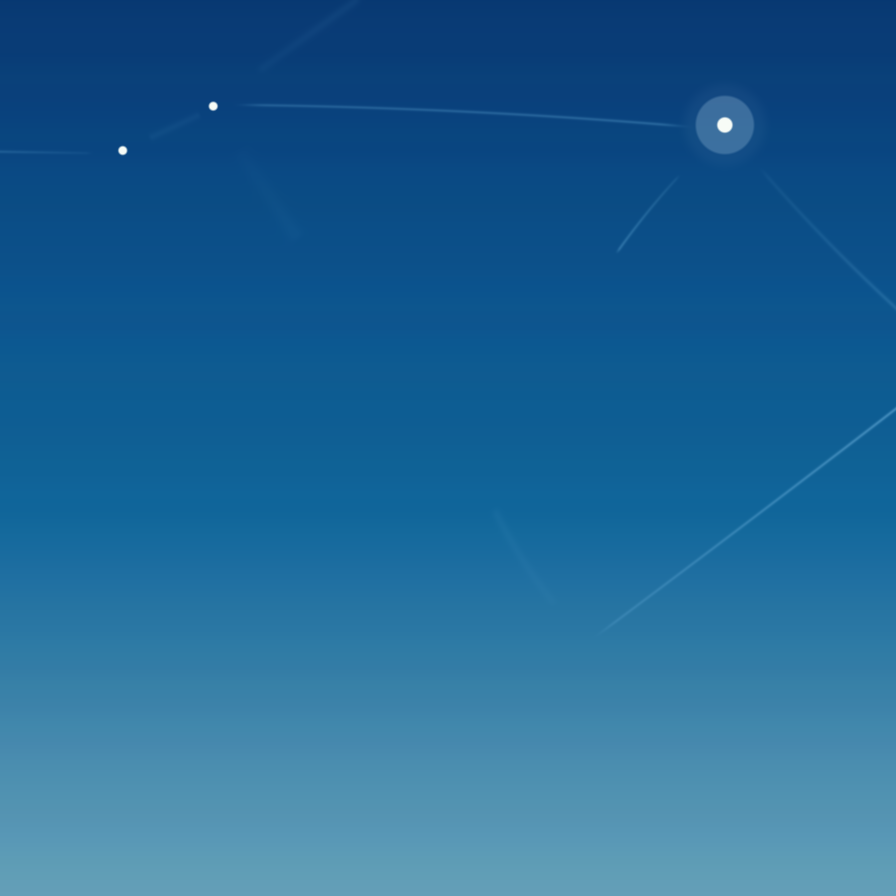
Write a WebGL 1 fragment shader that draws this background.

```glsl
precision highp float;
// Twilight sky: a vertical gradient from deep blue to pale teal with soft bands,
// three round stars (the largest ringed by a halo) and thin fading light trails.
// Trails are bent segments whose brightness varies from one end to the other.

uniform vec2 u_resolution;

const vec3 TRAIL_COLOR = vec3(0.36, 0.64, 0.82);
const vec3 HALO_COLOR = vec3(0.50, 0.66, 0.79);
const vec3 STAR_COLOR = vec3(0.97, 0.99, 0.97);

float hash(float n) {
  return fract(sin(n * 12.9898) * 43758.5453);
}

float noise(float x) {
  float cell = floor(x);
  return mix(hash(cell), hash(cell + 1.0), smoothstep(0.0, 1.0, x - cell));
}

// Blends towards a colour over the height range from low to high.
vec3 rampTo(vec3 base, vec3 color, float low, float high, float y) {
  return mix(base, color, clamp((y - low) / (high - low), 0.0, 1.0));
}

vec3 skyColor(float y) {
  vec3 c = vec3(0.40, 0.625, 0.725);
  c = rampTo(c, vec3(0.355, 0.60, 0.71), 0.00, 0.06, y);
  c = rampTo(c, vec3(0.25, 0.52, 0.67), 0.06, 0.20, y);
  c = rampTo(c, vec3(0.13, 0.45, 0.635), 0.20, 0.34, y);
  c = rampTo(c, vec3(0.06, 0.395, 0.605), 0.34, 0.44, y);
  c = rampTo(c, vec3(0.053, 0.37, 0.58), 0.44, 0.53, y);
  c = rampTo(c, vec3(0.05, 0.33, 0.555), 0.53, 0.66, y);
  c = rampTo(c, vec3(0.045, 0.30, 0.525), 0.66, 0.76, y);
  c = rampTo(c, vec3(0.04, 0.25, 0.48), 0.76, 0.91, y);
  c = rampTo(c, vec3(0.03, 0.22, 0.445), 0.91, 1.00, y);
  // Faint horizontal banding
  vec3 bands = vec3(noise(y * 31.0), noise(y * 47.0 + 9.0), noise(y * 31.0 + 50.0));
  return c + (bands - 0.5) * 0.012;
}

float disc(vec2 p, vec2 center, float radius, float blur) {
  return 1.0 - smoothstep(radius - blur, radius + blur, length(p - center));
}

// Soft stroke from a to b, bowed by bend, with opacity startGlow to endGlow.
float trail(vec2 p, vec2 a, vec2 b, float bend, float width,
            float startGlow, float endGlow) {
  vec2 span = b - a;
  float len = length(span);
  vec2 along = span / len;
  vec2 across = vec2(-along.y, along.x);
  float t = dot(p - a, along) / len;
  float offset = dot(p - a, across) - 4.0 * bend * t * (1.0 - t);
  float ends = smoothstep(0.0, 0.08, t) * (1.0 - smoothstep(0.92, 1.0, t));
  float glow = mix(startGlow, endGlow, clamp(t, 0.0, 1.0));
  return exp(-offset * offset / (width * width)) * ends * glow;
}

float allTrails(vec2 p, float thin) {
  // Sharp trails
  float light = trail(p, vec2(0.258, 0.883), vec2(0.775, 0.858), 0.005, thin, 0.27, 0.32);
  light += trail(p, vec2(-0.02, 0.831), vec2(0.105, 0.829), 0.0, thin, 0.26, 0.06);
  light += trail(p, vec2(0.687, 0.716), vec2(0.760, 0.806), 0.002, thin, 0.38, 0.10);
  light += trail(p, vec2(0.846, 0.815), vec2(1.02, 0.638), -0.004, thin * 1.3, 0.07, 0.25);
  light += trail(p, vec2(0.660, 0.286), vec2(1.03, 0.567), -0.001, thin, 0.24, 0.62);
  // Broad, barely visible wisps
  light += trail(p, vec2(0.285, 0.918), vec2(0.405, 1.005), 0.0, 0.005, 0.05, 0.08);
  light += trail(p, vec2(0.165, 0.845), vec2(0.225, 0.873), 0.0, 0.004, 0.07, 0.07);
  light += trail(p, vec2(0.265, 0.835), vec2(0.335, 0.730), 0.0, 0.009, 0.02, 0.05);
  light += trail(p, vec2(0.550, 0.435), vec2(0.622, 0.322), -0.004, 0.005, 0.08, 0.05);
  return light;
}

vec3 addStar(vec3 color, vec2 p, vec2 center, float radius, float blur) {
  return mix(color, STAR_COLOR, disc(p, center, radius, blur));
}

void main() {
  vec2 p = gl_FragCoord.xy / u_resolution;
  float pixel = 1.0 / min(u_resolution.x, u_resolution.y);
  vec3 color = skyColor(p.y);

  color = mix(color, TRAIL_COLOR, allTrails(p, max(0.0018, 0.7 * pixel)));

  // Layered halo around the bright star
  vec2 bright = vec2(0.809, 0.8605);
  color = mix(color, HALO_COLOR, 0.07 * disc(p, bright, 0.045, 0.009));
  color = mix(color, HALO_COLOR, 0.39 * disc(p, bright, 0.0325, 0.0018));

  float blur = max(0.0015, 0.7 * pixel);
  color = addStar(color, p, bright, 0.0085, blur);
  color = addStar(color, p, vec2(0.238, 0.8815), 0.0048, blur);
  color = addStar(color, p, vec2(0.137, 0.832), 0.0048, blur);

  gl_FragColor = vec4(color, 1.0);
}
```
